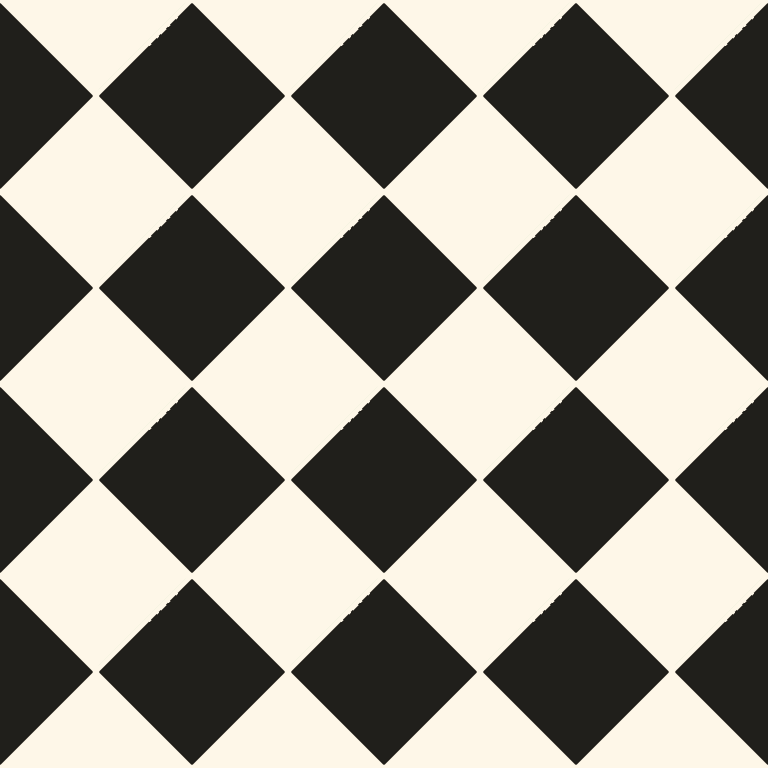
Give the GLSL for this pattern, as a WebGL 2 fragment shader.

```glsl
#version 300 es
precision highp float;
// Dark diamond tiles with softened corners on a cream ground, lightly nicked along one edge.

#define REPEATS 4.0
#define TILE_HALF_SIDE 0.3437
#define CORNER_RADIUS 0.008
#define RIM_WIDTH 0.004
#define NICK_DEPTH 0.004
#define NICKS_PER_CELL 72.0
#define SEAM_OFFSET 0.024
#define SEAM_WIDTH 0.003
#define CREAM vec3(0.995, 0.970, 0.910)
#define CHARCOAL vec3(0.125, 0.120, 0.105)
#define RIM_COLOR vec3(0.075, 0.065, 0.050)
#define SEAM_COLOR vec3(0.955, 0.950, 0.880)

uniform vec2 u_resolution;
out vec4 fragColor;

float hash11(float n) {
    n = fract(n * 0.1031);
    n *= n + 33.33;
    return fract(n * (n + n));
}

float roundedBox(vec2 p, float halfSide, float radius) {
    vec2 d = abs(p) - halfSide + radius;
    return length(max(d, 0.0)) + min(max(d.x, d.y), 0.0) - radius;
}

void main() {
    // Cell coordinates: diamond centres lie on the left edge, halfway up each row.
    vec2 uv = gl_FragCoord.xy / u_resolution;
    vec2 cell = fract(uv * REPEATS + vec2(0.5, 0.0)) - 0.5;
    float pixel = REPEATS / min(u_resolution.x, u_resolution.y);

    // Turn by 45 degrees: x runs along the upper left side, y points out of it.
    vec2 q = vec2(cell.x + cell.y, cell.y - cell.x) * sqrt(0.5);
    float dist = roundedBox(q, TILE_HALF_SIDE, CORNER_RADIUS);

    // Small nicks in the middle of the upper left side.
    float nick = step(0.65, hash11(floor((q.x + 1.0) * NICKS_PER_CELL)));
    float nickZone = step(0.0, q.x) * step(q.x, 0.24) * step(TILE_HALF_SIDE - 0.02, q.y);
    dist += NICK_DEPTH * nick * nickZone;

    // Faint seam in the ground beside the same side.
    float seamDist = abs(q.y - TILE_HALF_SIDE - SEAM_OFFSET) - 0.5 * SEAM_WIDTH;
    float seam = 1.0 - smoothstep(-0.5 * pixel, 0.5 * pixel, seamDist);
    seam *= 1.0 - smoothstep(0.31, 0.33, abs(q.x));
    vec3 ground = mix(CREAM, SEAM_COLOR, seam);

    // Tile face with a slightly darker rim.
    float rim = smoothstep(-0.5 * pixel, 0.5 * pixel, dist + RIM_WIDTH);
    vec3 tile = mix(CHARCOAL, RIM_COLOR, rim);
    float coverage = 1.0 - smoothstep(-0.7 * pixel, 0.7 * pixel, dist);

    fragColor = vec4(mix(ground, tile, coverage), 1.0);
}
```
